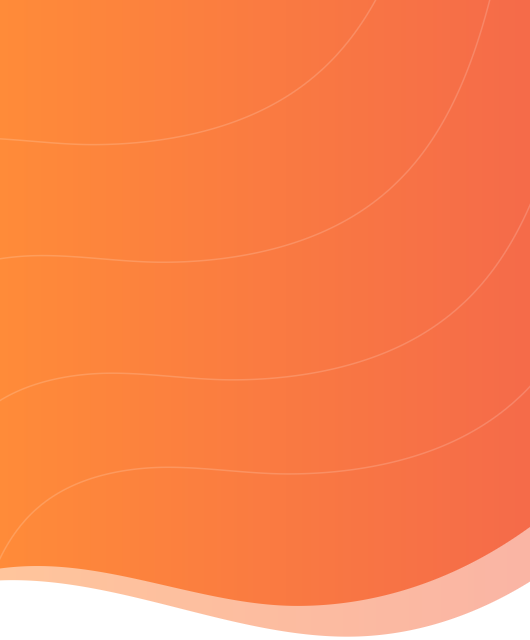
A WebGL 1 fragment shader for this background:

```glsl
precision highp float;
// Orange gradient sheet with a wavy lower edge, a pale trailing band and faint contour lines.

uniform vec2 u_resolution;

// Lengths are in canvas units: the canvas spans GRID, with y measured downward.
const vec2 GRID = vec2(638.0, 770.0);

const vec3 LEFT_COLOR = vec3(1.0, 0.545, 0.222);
const vec3 RIGHT_COLOR = vec3(0.96, 0.418, 0.288);
const vec3 PAPER = vec3(1.0);
const float BAND_OPACITY = 0.5;

// Wave shape: x = crest-to-trough span, y = drop, z = right radius, w = steepening
const vec4 LINE_WAVE = vec4(145.0, 8.0, 1180.0, 0.00445);
const vec4 SHEET_WAVE = vec4(313.0, 48.0, 880.0, 0.0007);
const vec4 BAND_WAVE = vec4(403.0, 68.0, 750.0, 0.0004);
const vec2 LEFT_BEND = vec2(700.0, 0.008);
const float MIN_RADIUS = 250.0;

// Trough positions
const vec2 SHEET_TROUGH = vec2(358.0, 729.0);
const vec2 BAND_TROUGH = vec2(418.0, 766.0);
const vec2 LINE_TROUGH = vec2(112.0, 174.0);
const vec2 LINE_STEP = vec2(84.0, 141.5);
const float LAST_LINE_STEP = 2.8;

const float LINE_HALF_WIDTH = 0.9;
const float LINE_OPACITY = 0.17;

// Parabola that steepens away from its vertex
float bend(float x, vec2 shape) {
    return x * x / max(shape.x - shape.y * x * x, MIN_RADIUS);
}

// Height of a wave relative to its trough at x = 0
float waveHeight(float x, vec4 wave) {
    float rightArm = bend(max(x, 0.0), wave.zw);
    float leftArm = bend(min(x + wave.x, 0.0), LEFT_BEND);
    float slope = wave.y * (1.0 - smoothstep(-wave.x, 0.0, x));
    return x > 0.0 ? -rightArm : leftArm - slope;
}

// Approximate signed distance, positive below the wave
float waveDistance(vec2 p, vec4 wave) {
    float height = waveHeight(p.x, wave);
    float gradient = waveHeight(p.x + 0.5, wave) - waveHeight(p.x - 0.5, wave);
    return (p.y - height) / sqrt(1.0 + gradient * gradient);
}

// Antialiased coverage where the distance is negative
float coverage(float dist, float pixel) {
    return clamp(0.5 - dist / pixel, 0.0, 1.0);
}

void main() {
    vec2 uv = gl_FragCoord.xy / u_resolution;
    vec2 p = vec2(uv.x, 1.0 - uv.y) * GRID;
    float pixel = GRID.y / u_resolution.y;

    vec3 gradientColor = mix(LEFT_COLOR, RIGHT_COLOR, uv.x);

    // Contour lines over the sheet
    vec3 sheet = gradientColor;
    for (int i = 0; i < 4; i++) {
        vec2 trough = LINE_TROUGH + LINE_STEP * min(float(i), LAST_LINE_STEP);
        float dist = abs(waveDistance(p - trough, LINE_WAVE)) - LINE_HALF_WIDTH;
        sheet = mix(sheet, PAPER, LINE_OPACITY * coverage(dist, pixel));
    }

    // Paper, then pale band, then sheet
    float bandMask = coverage(waveDistance(p - BAND_TROUGH, BAND_WAVE), pixel);
    float sheetMask = coverage(waveDistance(p - SHEET_TROUGH, SHEET_WAVE), pixel);
    vec3 color = mix(PAPER, gradientColor, BAND_OPACITY * bandMask);
    color = mix(color, sheet, sheetMask);

    gl_FragColor = vec4(color, 1.0);
}
```
